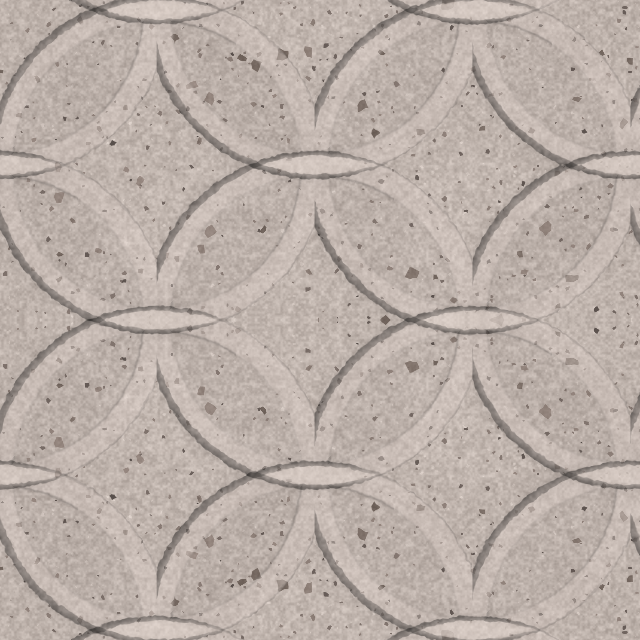
This pattern is drawn by a three.js fragment shader. Its source:

```glsl
// Pale terrazzo relief of interlocking rings, with petals, lens joints and stone chips.
varying vec2 vUv;

float hash(vec2 p) {
  p = fract(p * vec2(0.1031, 0.1137));
  p += dot(p, p.yx + 33.33);
  return fract((p.x + p.y) * p.x * 17.3 + p.y * 9.7);
}

float noise(vec2 p) {
  vec2 i = floor(p), f = fract(p);
  f = f * f * (3.0 - 2.0 * f);
  return mix(mix(hash(i), hash(i + vec2(1, 0)), f.x),
             mix(hash(i + vec2(0, 1)), hash(i + vec2(1, 1)), f.x), f.y);
}

// Scattered angular chips: x is coverage, y a random tone
vec2 chips(vec2 uv, float scale, float density) {
  vec2 p = uv * scale, cell = floor(p), result = vec2(0.0);
  for (int j = -1; j <= 1; j++)
  for (int i = -1; i <= 1; i++) {
    vec2 id = cell + vec2(i, j) + scale;
    if (hash(id + 7.1) > density) continue;
    vec2 d = p + scale - id - vec2(hash(id + 3.7), hash(id + 11.3));
    float a = 6.283 * hash(id + 19.9);
    d = mat2(cos(a), sin(a), -sin(a), cos(a)) * d;
    d.x *= mix(0.9, 1.9, hash(id + 29.3));
    float size = mix(0.1, 0.29, pow(hash(id + 41.7), 2.0));
    float shape = max(max(abs(d.x), abs(d.y)), dot(d, vec2(0.8, 0.65)) + 0.15 * size);
    shape += 0.08 * (noise(p * 5.0) - 0.5);
    float cover = 1.0 - smoothstep(-0.0008, 0.0008, (shape - size) / scale);
    if (cover > result.x) result = vec2(cover, hash(id + 53.1));
  }
  return result;
}

void main() {
  const vec2 pitch = vec2(0.2467, 0.2422);
  const float outer = 0.2643, inner = 0.2253;
  vec2 uv = vUv, q = uv - vec2(0.492, 0.5);
  vec2 nearest = floor(q / pitch + 0.5);
  float rough = 0.003 * (noise(uv * 110.0) - 0.5) + 0.002 * (noise(uv * 240.0) - 0.5);
  float first = 9.0, second = 9.0, lens = 9.0, shade = 1.0;
  float side = 0.0;

  // Rings sit on even lattice points, lens joints on odd ones
  for (int j = -1; j <= 1; j++)
  for (int i = -1; i <= 1; i++) {
    vec2 id = nearest + vec2(i, j);
    vec2 d = q - id * pitch;
    if (mod(id.x + id.y, 2.0) > 0.5) {
      lens = min(lens, length(vec2(d.x, abs(d.y) + pitch.y)) - outer);
      continue;
    }
    float r = length(d), nx = d.x / max(r, 0.001);
    if (r < first) { second = first; first = r; }
    else if (r < second) { second = r; side = nx; }
    // Grooved rim, wide on the left and a hairline on the right
    float left = 1.0 - smoothstep(-0.65, 0.0, nx);
    float right = smoothstep(0.08, 0.5, nx);
    float width = mix(mix(0.0035, 0.0056, left), 0.0014, right);
    float gap = abs(r + rough - outer + width) - width;
    float rim = 1.0 - smoothstep(-0.0012, 0.0014, gap);
    rim *= 1.0 - smoothstep(pitch.x - 0.001, pitch.x + 0.002, abs(d.x));
    float depth = mix(0.34, 0.13, right) * (0.8 + 0.4 * noise(uv * 170.0));
    float lip = smoothstep(outer - 2.0 * width, outer, r);
    shade *= 1.0 - rim * depth * mix(0.75, 1.1, lip);
    // Soft shadow falling outside the rim
    shade *= 1.0 - 0.05 * (1.0 - right) * exp(-abs(r - outer) * 130.0)
           * step(abs(d.x), pitch.x);
  }

  // Petals, raised bands and joints
  float petalEdge = second + rough * 0.6 - inner;
  float petal = 1.0 - smoothstep(-0.004, 0.003, petalEdge);
  float band = (1.0 - smoothstep(-0.002, 0.002, second - outer)) * (1.0 - petal);
  float joint = 1.0 - smoothstep(-0.012, 0.0, lens);
  vec3 color = mix(vec3(0.755, 0.71, 0.682), vec3(0.737, 0.692, 0.665), petal);
  color = mix(color, vec3(0.79, 0.742, 0.715), band);
  color = mix(color, vec3(0.845, 0.797, 0.768), joint * 0.85);
  float smoothStone = max(band * 0.5, joint * 0.85);

  // Mineral grain and pale flecks, mirrored about the middle row
  vec2 stone = vec2(uv.x, abs(uv.y - 0.5));
  float grain = 0.5 * noise(stone * 250.0) + 0.3 * noise(stone * 115.0 + 9.0)
              + 0.2 * noise(stone * 430.0 + 4.0) - 0.5;
  color += grain * mix(0.21, 0.1, smoothStone);
  color += 0.03 * (noise(stone * 9.0) - 0.5);
  vec2 fleck = chips(stone + 0.31, 95.0, 0.28);
  color += fleck.x * (fleck.y - 0.3) * 0.11 * (1.0 - smoothStone);

  // Dark chips, small then large
  vec2 small = chips(stone + 0.13, 68.0, 0.19);
  vec3 smallTone = mix(vec3(0.24, 0.21, 0.2), vec3(0.57, 0.51, 0.48), sqrt(small.y));
  color = mix(color, smallTone, small.x * 0.9 * (1.0 - smoothStone));
  vec2 large = chips(stone + 0.57, 27.0, 0.17);
  vec3 largeTone = mix(vec3(0.37, 0.32, 0.29), vec3(0.57, 0.51, 0.48), large.y);
  color = mix(color, largeTone + grain * 0.1, large.x * 0.85 * (1.0 - smoothStone));

  // Fine petal outline, deeper toward the right of each ring
  float outline = exp(-pow(petalEdge / 0.0022, 2.0));
  color *= 1.0 - outline * mix(0.06, 0.17, smoothstep(0.3, 1.0, side));
  gl_FragColor = vec4(color * shade, 1.0);
}
```
